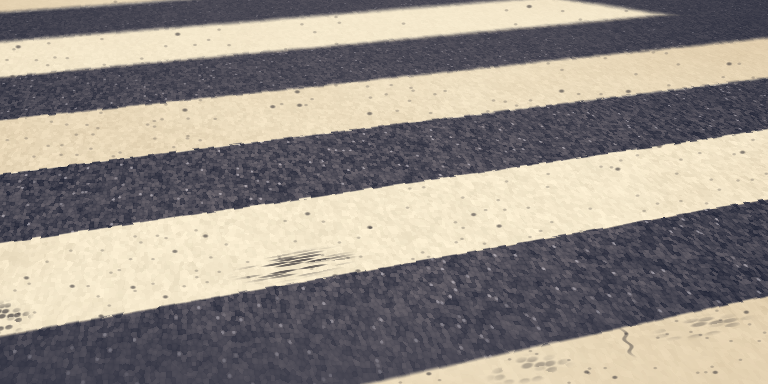
Give the GLSL for this texture, as a WebGL 2 fragment shader.

```glsl
#version 300 es
precision highp float;
uniform vec2 u_resolution;
out vec4 fragColor;

float hash(vec2 p) {
  vec3 h = fract(p.xyx * 0.1031);
  h += dot(h, h.yzx + 33.33);
  return fract((h.x + h.y) * h.z);
}

// Cellular noise: distance to the nearest point, and a random value of its cell
vec2 cells(vec2 p) {
  vec2 base = floor(p), nearest = vec2(9.0, 0.0);
  for (int j = -1; j <= 1; j++)
    for (int i = -1; i <= 1; i++) {
      vec2 id = base + vec2(i, j);
      vec2 point = id + 0.15 + 0.7 * vec2(hash(id), hash(id + 57.0));
      float d = length(p - point);
      if (d < nearest.x) nearest = vec2(d, hash(id + 113.0));
    }
  return nearest;
}

// Soft uneven tone from layered sines
float mottle(vec2 p) {
  float sum = 0.0, amp = 0.5;
  for (int i = 0; i < 4; i++) {
    sum += amp * sin(p.x + 1.7 * sin(p.y)) * sin(p.y + 1.3 * sin(p.x * 0.8));
    p = mat2(1.5, 1.1, -1.1, 1.5) * p + 2.3;
    amp *= 0.55;
  }
  return sum;
}

// Elliptical patch of broken streaks that run along the stripes
float scuff(vec2 p, vec2 centre, vec2 radius, vec2 density) {
  vec2 s = p - centre;
  s.y += 0.17 * s.x;
  float mask = 1.0 - smoothstep(0.3, 1.1, length(s / radius));
  vec2 streak = cells(s * density + 40.0);
  return mask * smoothstep(0.4, 0.6, streak.y) * (1.0 - smoothstep(0.25, 0.6, streak.x));
}

void main() {
  vec2 uv = gl_FragCoord.xy / u_resolution;
  vec2 p = vec2(2.0 * uv.x, 1.0 - uv.y);

  // Perspective: bands has one unit per stripe or gap, depth grows towards the viewer
  float shrink = 1.0 - 0.1257 * p.x;
  float reach = (p.y + 0.0685 * p.x) / shrink + 0.809;
  float bands = 12.0 - 10.1 / reach;
  float bandsPerUnit = 10.1 / (reach * reach * shrink);
  float depth = p.y + 0.809 - 0.033 * p.x;
  vec2 ground = vec2(p.x - 0.5, -1.6) / depth;

  // Lens focus and light falloff
  float defocus = smoothstep(0.12, 0.55, abs(p.y - 0.54));
  float blur = max(0.0025 + 0.006 * defocus, 0.9 / u_resolution.y);
  float light = 1.0 - smoothstep(0.25, 1.25, length((p - vec2(0.95, 0.5)) * vec2(0.85, 1.15)));

  vec2 grain = cells(ground * 130.0);
  vec2 clump = cells(ground * 62.0 + 19.0);
  float cloud = mottle(p * vec2(5.0, 9.0));
  float sharp = 1.0 - 0.7 * defocus;

  // Asphalt: stones, dark pits and a few bright chips
  float tone = 0.22 + 0.36 * light + 0.06 * cloud;
  tone += sharp * (0.75 * (grain.y - 0.5) + 0.3 * (clump.y - 0.5) + 0.35 * (0.42 - grain.x));
  vec3 asphalt = mix(vec3(0.18, 0.19, 0.25), vec3(0.41, 0.39, 0.42), clamp(tone, -0.25, 1.3));
  asphalt += 0.22 * sharp * smoothstep(0.965, 0.985, grain.y) * (1.0 - smoothstep(0.2, 0.5, grain.x));

  // Paint: alternate stripes are fresher, the others tan
  float fresh = 1.0 - mod(floor(bands * 0.5), 2.0);
  float clean = 0.15 + 0.5 * fresh + 0.5 * light + 0.18 * cloud;
  vec3 paint = mix(vec3(0.87, 0.79, 0.66), vec3(0.96, 0.91, 0.80), clamp(clean, 0.0, 1.0));
  paint += sharp * (0.045 * (grain.y - 0.5) + 0.04 * (clump.y - 0.5));

  // Scattered flecks
  vec2 fleck = cells(p * vec2(12.0, 19.0) + 7.0);
  float wear = 0.65 * step(0.87, fleck.y) * (1.0 - smoothstep(0.03, 0.12, fleck.x));
  vec2 speck = cells(p * vec2(36.0, 56.0) + 3.0);
  wear += 0.3 * step(0.9, speck.y) * (1.0 - smoothstep(0.08, 0.25, speck.x));

  // Tyre scuffs, chipped patches and a crack
  wear += 0.85 * scuff(p, vec2(0.77, 0.69), vec2(0.17, 0.04), vec2(13.0, 150.0));
  wear += 0.75 * scuff(p, vec2(0.01, 0.83), vec2(0.08, 0.05), vec2(45.0, 75.0));
  wear += 0.4 * scuff(p, vec2(1.38, 0.96), vec2(0.12, 0.04), vec2(30.0, 60.0));
  wear += 0.4 * scuff(p, vec2(1.83, 0.85), vec2(0.14, 0.03), vec2(22.0, 80.0));
  float crack = abs(p.x - 1.63 - 0.4 * (p.y - 0.88) - 0.006 * sin(p.y * 190.0));
  wear += 0.5 * (1.0 - smoothstep(0.002, 0.008, crack)) * (1.0 - smoothstep(0.02, 0.045, abs(p.y - 0.89)));
  paint = mix(paint, vec3(0.30, 0.28, 0.28), clamp(wear, 0.0, 0.85));

  // Stripe coverage, cut by the line where the stripes end
  float edge = (abs(mod(bands + 0.5, 2.0) - 1.0) - 0.5) / bandsPerUnit;
  edge = min(edge, (1.484 + 6.5 * p.y - p.x) / 6.58);
  edge += 0.005 * sharp * (clump.y - 0.5) + 0.0015 * cloud;
  vec3 color = mix(asphalt, paint, smoothstep(-blur, blur, edge));

  fragColor = vec4(clamp(color, 0.0, 1.0), 1.0);
}
```
